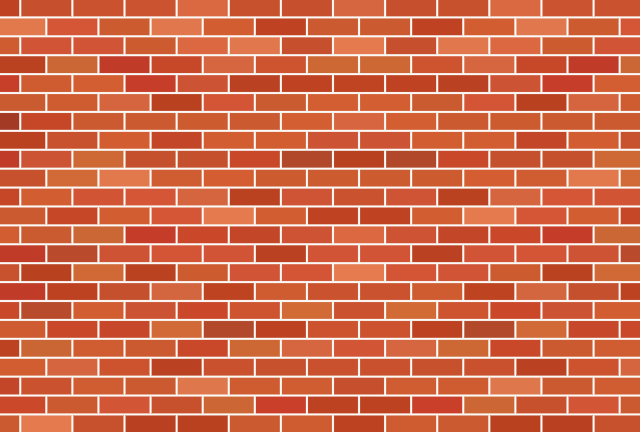
Write a WebGL 2 fragment shader that draws this pattern.

```glsl
#version 300 es
precision highp float;
// Running-bond brick wall in terracotta shades with thin white joints, mirrored about a vertical axis.

uniform vec2 u_resolution;
out vec4 fragColor;

const vec2 REPEATS = vec2(12.28, 22.85);    // bricks across, courses down
const float MIRROR_AXIS = 0.561;            // fraction of the width
const float FIRST_JOINT = 0.0403;           // fraction of the height, from the top
const float JOINT_WIDTH = 0.0048;           // fraction of the height
const float JOINT_SOFTNESS = 0.0031;        // fraction of the height
const float SHADE_JITTER = 0.025;
const vec3 JOINT_COLOR = vec3(0.985, 0.98, 0.97);

// Brick colours, from common to rare, and the upper bound of each one's share
const int SHADES = 11;
const vec3 BRICK_COLORS[SHADES] = vec3[SHADES](
    vec3(0.81, 0.36, 0.19),   // terracotta
    vec3(0.79, 0.32, 0.18),   // burnt orange
    vec3(0.82, 0.33, 0.21),   // coral red
    vec3(0.78, 0.28, 0.16),   // brick red
    vec3(0.74, 0.26, 0.13),   // rust
    vec3(0.84, 0.40, 0.25),   // salmon
    vec3(0.81, 0.41, 0.21),   // ochre
    vec3(0.77, 0.24, 0.16),   // crimson
    vec3(0.88, 0.47, 0.30),   // peach
    vec3(0.71, 0.29, 0.17),   // brown
    vec3(0.64, 0.23, 0.15)    // maroon
);
const float SHARE_BOUNDS[SHADES] = float[SHADES](
    0.23, 0.42, 0.55, 0.66, 0.75, 0.82, 0.89, 0.925, 0.965, 0.988, 1.0);

float hash(vec2 cell) {
    vec3 p = fract(vec3(cell.xyx) * vec3(0.1031, 0.1030, 0.0973));
    p += dot(p, p.yzx + 33.33);
    return fract((p.x + p.y) * p.z);
}

vec3 brickColor(vec2 brick) {
    float pick = hash(brick + 17.0);
    int shade = 0;
    for (int i = 0; i < SHADES - 1; i++) {
        if (pick > SHARE_BOUNDS[i]) shade = i + 1;
    }
    float jitter = (hash(brick + 71.0) - 0.5) * 2.0 * SHADE_JITTER;
    return BRICK_COLORS[shade] * (1.0 + jitter);
}

void main() {
    vec2 uv = gl_FragCoord.xy / u_resolution;
    vec2 brickSize = vec2(u_resolution.x / u_resolution.y, 1.0) / REPEATS;

    // Courses count down from the top; every other one shifts half a brick
    float y = (1.0 - uv.y - FIRST_JOINT) * REPEATS.y;
    float course = floor(y) + 1.0;
    float shift = 0.5 * (1.0 - mod(course, 2.0));
    float x = (uv.x - MIRROR_AXIS) * REPEATS.x + shift;

    // Bricks at equal distance from the axis share a colour
    float center = floor(x) + 0.5 - shift;
    vec2 brick = vec2(round(abs(center) * 2.0), course);

    // Distance to the nearest joint, in canvas heights
    vec2 cell = fract(vec2(x, y));
    vec2 edge = min(cell, 1.0 - cell) * brickSize;
    float joint = min(edge.x, edge.y);
    float blur = 0.5 * max(JOINT_SOFTNESS, 1.0 / u_resolution.y);
    float cover = smoothstep(-blur, blur, joint - 0.5 * JOINT_WIDTH);

    fragColor = vec4(mix(JOINT_COLOR, brickColor(brick), cover), 1.0);
}
```
